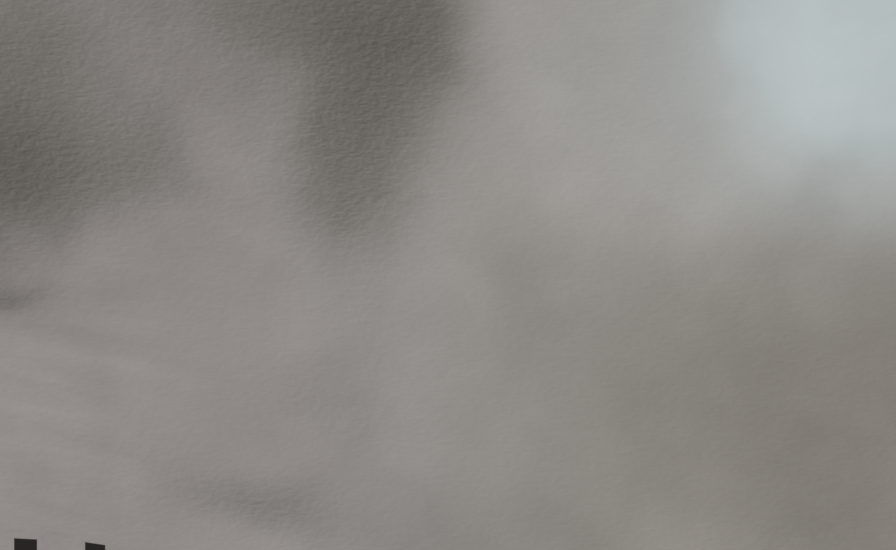
A Shadertoy shader for this texture:

```glsl
float hash(vec2 p) {
    vec3 q = fract(vec3(p.xyx) * 0.1031);
    q += dot(q, q.yzx + 33.33);
    return fract((q.x + q.y) * q.z);
}

float noise(vec2 p) {
    vec2 i = floor(p), f = fract(p);
    f = f * f * (3.0 - 2.0 * f);
    return mix(mix(hash(i), hash(i + vec2(1, 0)), f.x),
               mix(hash(i + vec2(0, 1)), hash(i + vec2(1, 1)), f.x), f.y);
}

float fbm(vec2 p) {
    float sum = 0.0, amp = 0.5;
    for (int i = 0; i < 5; i++) {
        sum += amp * noise(p);
        p = mat2(1.6, 1.2, -1.2, 1.6) * p + 17.3;
        amp *= 0.5;
    }
    return sum;
}

// Soft elliptical puff, rotated by angle
float puff(vec2 p, vec2 center, vec2 radius, float angle) {
    float c = cos(angle), s = sin(angle);
    vec2 d = mat2(c, -s, s, c) * (p - center) / radius;
    return exp(-dot(d, d));
}

// Upright post on the lower edge with a sloping top
float post(vec2 p, float left, float right, float top, float slope) {
    float aa = 1.0 / iResolution.y;
    float side = max(left - p.x, p.x - right);
    float d = max(side, p.y - top + slope * (p.x - left));
    return 1.0 - smoothstep(-aa, aa, d);
}

// Fine relief, wider than tall
float emboss(vec2 g) {
    return noise(g) - noise(g + vec2(0.5, -0.8));
}

void mainImage(out vec4 fragColor, in vec2 fragCoord) {
    vec2 p = fragCoord / iResolution.y;

    // Billowing distortion of the smoke
    vec2 billow = vec2(fbm(p * 4.0 + 4.0), fbm(p * 4.0 + 31.0)) - 0.48;
    vec2 q = p + 0.13 * billow;

    // Gaps where the dark background shows through
    float gap = 0.85 * puff(q, vec2(0.64, 0.73), vec2(0.14, 0.20), -0.25);
    gap += 0.75 * puff(q, vec2(0.71, 0.97), vec2(0.15, 0.18), -0.2);
    gap += 0.80 * puff(q, vec2(0.03, 0.68), vec2(0.20, 0.14), 0.1);
    gap += 0.50 * puff(q, vec2(0.28, 0.69), vec2(0.13, 0.11), 0.3);
    gap += 0.75 * puff(q, vec2(0.02, 0.93), vec2(0.20, 0.20), 0.0);
    gap += 0.60 * puff(q, vec2(0.46, 0.97), vec2(0.20, 0.15), 0.0);
    gap += 0.45 * puff(q, vec2(0.46, 0.08), vec2(0.20, 0.07), -0.35);
    gap += 0.40 * puff(q, vec2(0.01, 0.48), vec2(0.10, 0.03), -0.2);
    gap += 0.20 * puff(q, vec2(0.62, 0.28), vec2(0.14, 0.07), -0.2);
    gap *= 0.75 + 0.5 * fbm(p * 7.0 + 52.0);
    gap = 1.0 - exp(-1.7 * gap * gap - 0.5 * gap);

    // Pale haze and the bright opening at the upper right
    float haze = puff(q, vec2(1.04, 0.84), vec2(0.25, 0.32), 0.3);
    haze += 0.5 * puff(q, vec2(1.30, 0.72), vec2(0.32, 0.22), -0.5);
    float opening = puff(q, vec2(1.58, 0.92), vec2(0.38, 0.34), -0.3);
    opening = smoothstep(0.08, 0.95, opening);
    float shade = puff(q, vec2(1.63, 0.25), vec2(0.42, 0.36), 0.0);

    vec3 smoke = mix(vec3(0.562, 0.547, 0.538), vec3(0.562, 0.545, 0.52),
                     smoothstep(0.5, 1.3, p.x));
    vec3 color = mix(smoke, vec3(0.635, 0.63, 0.62), min(0.65 * haze, 1.0));
    color = mix(color, vec3(0.48, 0.46, 0.44), 0.65 * shade);
    color = mix(color, vec3(0.395, 0.385, 0.365), gap);
    color = mix(color, vec3(0.715, 0.75, 0.755), opening);

    // Broad wisps, with a faint rosy cast on the left
    float left = 1.0 - smoothstep(0.2, 0.9, p.x);
    color += 0.10 * (fbm(q * vec2(4.0, 4.5) + 9.0) - 0.48);
    color += left * (1.0 - gap) * vec3(0.006, -0.002, 0.001);

    // Slanted streaks low on the left
    vec2 along = vec2(p.x, p.y + 0.22 * p.x);
    float streak = fbm(along * vec2(5.0, 26.0) + 5.0) - 0.48;
    float edge = 1.0 - smoothstep(0.05, 0.5, p.x);
    color += 0.06 * edge * (1.0 - smoothstep(0.4, 0.65, p.y)) * streak;

    // Embossed grain in two sizes, strongest in the gaps
    vec2 g = vec2(p.x + 0.3 * p.y, p.y - 0.1 * p.x);
    float grain = 0.6 * emboss(g * vec2(85.0, 150.0))
                + 0.8 * emboss(g * vec2(170.0, 290.0) + 7.0);
    color += grain * (0.012 + 0.036 * gap) * (1.0 - 0.75 * opening);

    // Dark posts at the lower edge
    float posts = max(post(p, 0.026, 0.067, 0.021, 0.05),
                      post(p, 0.155, 0.191, 0.014, 0.15));
    color = mix(color, vec3(0.16, 0.145, 0.14), posts);

    fragColor = vec4(clamp(color, 0.0, 1.0), 1.0);
}
```
